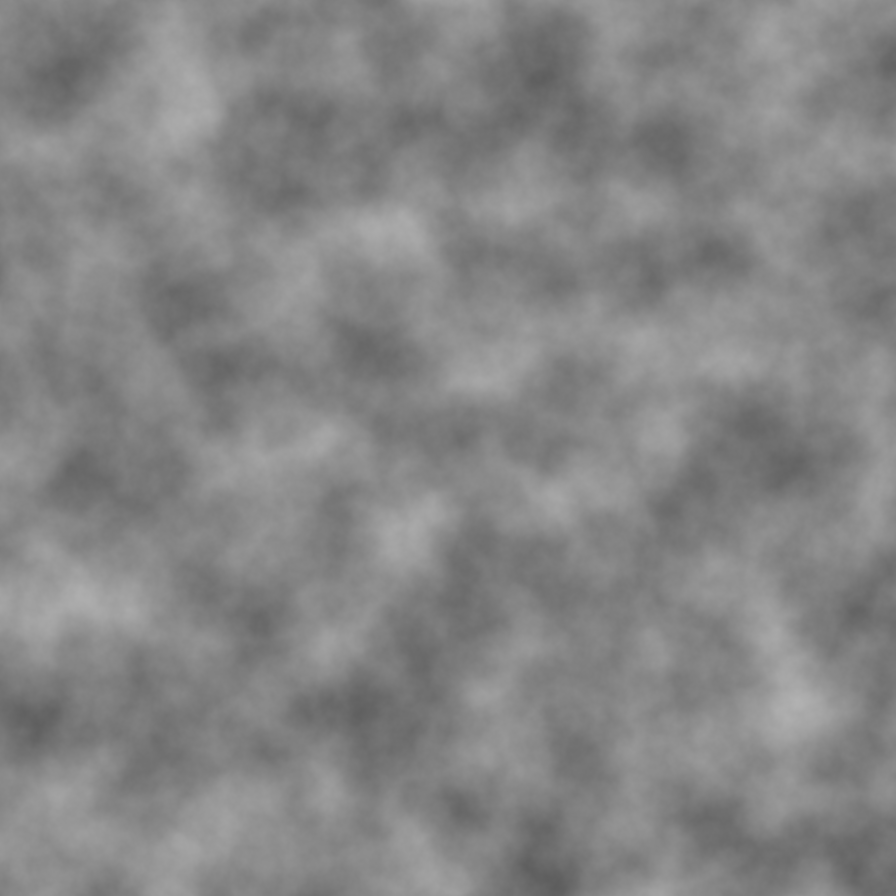
This texture is drawn by a Shadertoy shader. Its source:

```glsl
const float TAU = 6.2831853;

// Hash of a lattice point, 0 to 1
float hash(vec2 cell, float seed) {
    vec3 p = fract(vec3(cell.xyx + seed * 17.3) * vec3(0.1031, 0.1030, 0.0973));
    p += dot(p, p.yzx + 33.33);
    return fract((p.x + p.y) * p.z);
}

// Slope contribution of one lattice corner
float corner(vec2 cell, vec2 offset, float seed) {
    float angle = TAU * hash(cell, seed);
    return dot(vec2(cos(angle), sin(angle)), offset);
}

// Gradient noise with quintic blending, centred on zero
float gradientNoise(vec2 p, float seed) {
    vec2 cell = floor(p);
    vec2 f = p - cell;
    vec2 blend = f * f * f * (f * (f * 6.0 - 15.0) + 10.0);
    vec2 right = vec2(1.0, 0.0);
    vec2 up = vec2(0.0, 1.0);
    float low = mix(corner(cell, f, seed),
                    corner(cell + right, f - right, seed), blend.x);
    float high = mix(corner(cell + up, f - up, seed),
                     corner(cell + 1.0, f - 1.0, seed), blend.x);
    return mix(low, high, blend.y);
}

// Octaves are turned so that their lattices do not line up
float cloud(vec2 p, int octaves, float gain) {
    const mat2 turn = mat2(0.8, 0.6, -0.6, 0.8);
    float sum = 0.0;
    float amplitude = 1.0;
    for (int i = 0; i < octaves; i++) {
        sum += amplitude * gradientNoise(p, float(i) + 1.0);
        p = turn * p * 2.0 + 11.7;
        amplitude *= gain;
    }
    return sum;
}

void mainImage(out vec4 fragColor, in vec2 fragCoord) {
    vec2 uv = fragCoord / min(iResolution.x, iResolution.y);

    const float blobsAcross = 7.5;
    const float meanGrey = 0.52;
    const float contrast = 0.205;

    float grey = meanGrey + contrast * cloud(uv * blobsAcross + 40.0, 6, 0.5);
    fragColor = vec4(vec3(clamp(grey, 0.0, 1.0)), 1.0);
}
```
